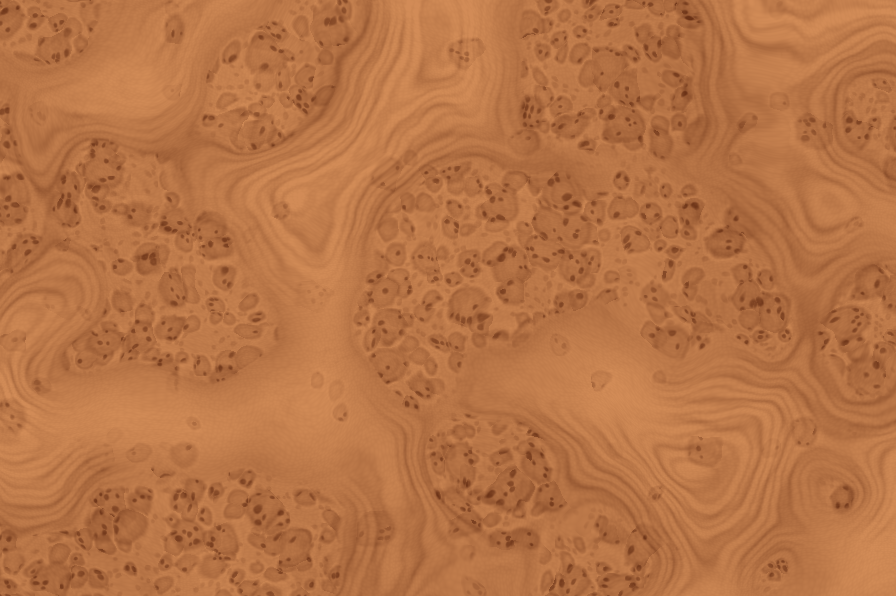
Write a Shadertoy shader that draws this texture.

```glsl
// Burl wood veneer: clustered eyes with dark pores, wrapped by swirling grain lines.

vec2 hash2(vec2 c) {
    return fract(sin(vec2(dot(c, vec2(127.1, 311.7)), dot(c, vec2(269.5, 183.3)))) * 43758.5);
}

// Layered sines, roughly -1 to 1
float layers(vec2 p) {
    float sum = 0.0, amp = 0.5;
    for (int i = 0; i < 5; i++) {
        p = mat2(0.8, 0.6, -0.6, 0.8) * p * 1.7 + 1.3;
        sum += amp * sin(p.x + 1.4 * sin(p.y * 0.9 + amp * 9.0));
        amp *= 0.6;
    }
    return sum;
}

// Cellular noise: distance to the nearest point, then two random values of its cell
vec3 cells(vec2 p) {
    vec2 base = floor(p);
    vec3 best = vec3(9.0);
    for (int y = -1; y <= 1; y++)
    for (int x = -1; x <= 1; x++) {
        vec2 cell = base + vec2(x, y);
        float d = length(cell + 0.15 + 0.7 * hash2(cell) - p);
        if (d < best.x) best = vec3(d, hash2(cell + 41.0));
    }
    return best;
}

// Smoothly merged blobs of random size, negative inside
float burlField(vec2 p) {
    vec2 base = floor(p);
    float sum = 0.0;
    for (int y = -2; y <= 2; y++)
    for (int x = -2; x <= 2; x++) {
        vec2 cell = base + vec2(x, y);
        float radius = mix(0.05, 0.58, hash2(cell + 17.0).x);
        sum += exp(-10.0 * (length(cell + hash2(cell) - p) - radius));
    }
    return -log(sum) / 10.0;
}

// Eyes: x is the darkening of fill and rings, y is the mask for pores
vec2 eyes(vec2 p, float scale, float density) {
    vec3 c = cells(p * scale);
    float radius = 0.24 + 0.24 * c.z;
    float soft = 0.05 + scale / iResolution.y;
    float body = smoothstep(radius + soft, radius - soft, c.x);
    float rim = smoothstep(soft + 0.05, 0.0, abs(c.x - radius));
    float innerRing = smoothstep(soft + 0.03, 0.0, abs(c.x - radius * 0.6));
    float halo = smoothstep(0.14, 0.0, abs(c.x - radius - 0.16));
    float present = smoothstep(c.y - 0.08, c.y + 0.08, density);
    return present * vec2(0.12 * body + 0.23 * rim + 0.09 * innerRing - 0.07 * halo, body);
}

void mainImage(out vec4 fragColor, in vec2 fragCoord) {
    vec2 p = fragCoord / iResolution.y;
    float broad = layers(p * 2.3 + 4.0);
    float patches = layers(p * 5.0 + 11.0);

    // Bent coordinates and the map of burl clusters
    vec2 flow = p + 0.07 * vec2(layers(p * 3.0), layers(p * 3.0 + 7.0));
    float field = burlField(flow * 3.7 + 2.0);
    float inside = smoothstep(0.06, -0.06, field);
    float tone = 0.75 + 0.13 * broad + 0.06 * patches;
    tone += 0.2 * smoothstep(0.06, 0.35, field);

    // Grain lines follow the cluster outlines
    float coarse = field * 50.0 + 2.5 * patches;
    float fine = field * 125.0 + 4.0 * layers(p * 9.0);
    float coarseLine = pow(0.5 + 0.5 * sin(coarse), 3.0);
    float fineLine = pow(0.5 + 0.5 * sin(fine), 2.0) * smoothstep(3.0, 1.2, fwidth(fine));
    float strength = smoothstep(-0.5, 0.6, layers(p * 4.0 + 23.0));
    tone -= (1.0 - 0.75 * inside) * strength * (0.24 * coarseLine + 0.2 * fineLine);

    // Shaded seam around each cluster
    tone -= 0.22 * exp(-16.0 * abs(field - 0.03)) * smoothstep(-0.5, 0.5, patches + broad);

    // Large and small eyes, crowded in clusters and rare elsewhere
    vec2 q = p + 0.012 * vec2(layers(p * 14.0), layers(p * 14.0 + 5.0));
    vec2 large = eyes(q, 15.0, mix(0.06, 0.6, inside));
    vec2 small = eyes(q + 3.7, 27.0, mix(0.03, 0.7, inside));
    tone -= large.x + small.x * (1.0 - 0.7 * large.y);

    // Dark pores inside the eyes
    vec3 pore = cells(q * 72.0);
    float poreSize = 0.2 + 0.2 * pore.z;
    float poreDot = smoothstep(poreSize + 0.15, poreSize - 0.15, pore.x);
    float poreMask = max(max(large.y, small.y), 0.35 * inside);
    tone -= 0.62 * poreDot * poreMask * step(pore.y, 0.42);

    // Fine fibre speckle
    tone += 0.13 * (0.42 - cells(flow * vec2(150.0, 190.0)).x);
    tone += 0.03 * layers(flow * vec2(40.0, 90.0));

    vec3 darkWood = vec3(0.55, 0.31, 0.17);
    vec3 paleWood = vec3(0.815, 0.54, 0.335);
    fragColor = vec4(mix(darkWood, paleWood, clamp(tone, -0.5, 1.03)), 1.0);
}
```
